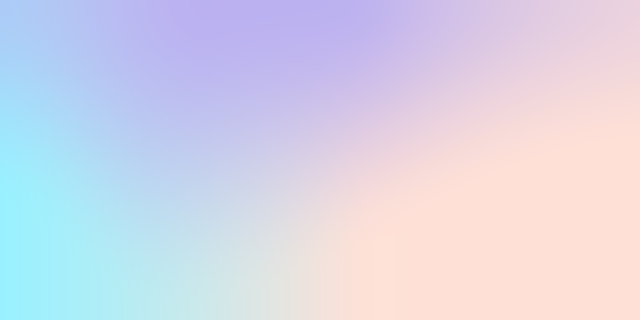
Give the GLSL for this background, as a Shadertoy shader.

```glsl
// Ramp that is zero below the origin and linear above, with a rounded corner
float softRamp(float t, float roundness) {
    return 0.5 * (t + sqrt(t * t + roundness));
}

void mainImage(out vec4 fragColor, in vec2 fragCoord) {
    vec2 uv = fragCoord / iResolution.xy;
    float depth = 1.0 - uv.y;

    vec3 cyan = vec3(0.60, 0.945, 1.0);
    vec3 peach = vec3(1.0, 0.88, 0.84);
    vec3 lavender = vec3(0.73, 0.69, 0.945);

    // Cyan on the left easing into flat peach past the middle
    float coolness = softRamp(1.0 - pow(uv.x / 0.56, 1.2), 0.004);
    vec3 color = mix(peach, cyan, clamp(coolness, 0.0, 1.0));

    // Lavender glow along the top: strength and reach vary across the width
    float rise = mix(0.57, 0.99, smoothstep(0.0, 0.33, uv.x));
    float fall = exp(-2.9 * softRamp(uv.x - 0.575, 0.002));
    float reach = mix(0.65, 1.0, smoothstep(0.0, 0.25, uv.x))
                - 0.5 * smoothstep(0.22, 1.0, uv.x);
    float glow = rise * fall * (1.0 - smoothstep(0.0, reach, depth));
    color = mix(color, lavender, glow);

    fragColor = vec4(color, 1.0);
}
```
